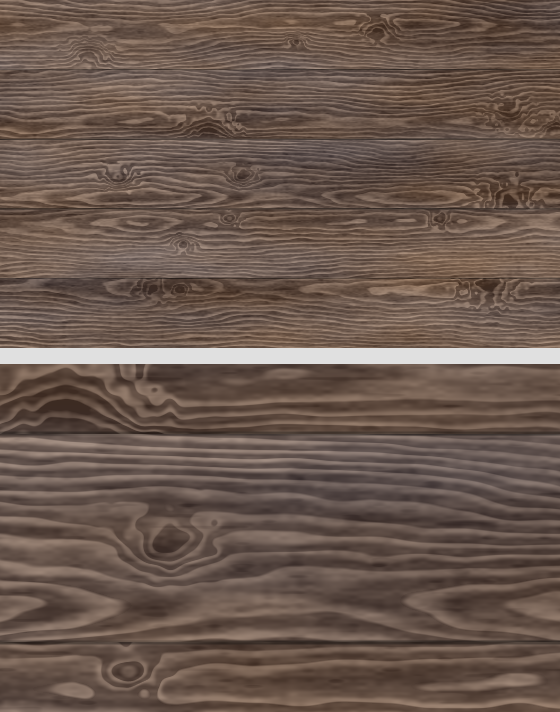
Top, the full canvas; bottom, a detail of the centre.
Write a WebGL 2 fragment shader that draws this texture.

```glsl
#version 300 es
precision highp float;
// Brown oak planks with cathedral grain, knots, fine fibres and thin seams.

uniform vec2 u_resolution;
out vec4 fragColor;

float hash(vec2 cell) {
  uvec2 q = uvec2(ivec2(cell)) * uvec2(1597u, 7919u);
  uint n = (q.x ^ (q.y << 7)) * 747796u + q.y;
  n = (n ^ (n >> 15)) * 739391u;
  n = (n ^ (n >> 13)) * 668265u;
  return float((n ^ (n >> 16)) & 65535u) / 65535.0;
}

float noise(vec2 p) {
  vec2 i = floor(p), f = fract(p);
  f = f * f * (3.0 - 2.0 * f);
  return mix(mix(hash(i), hash(i + vec2(1, 0)), f.x),
             mix(hash(i + vec2(0, 1)), hash(i + vec2(1, 1)), f.x), f.y);
}

float fbm(vec2 p) {
  float sum = 0.0, amp = 0.55;
  for (int i = 0; i < 3; i++) {
    sum += amp * noise(p);
    p = p * 2.1 + 17.3;
    amp *= 0.5;
  }
  return sum;
}

// Height of the heartwood line inside each plank, from the bottom plank up
const float HEART[5] = float[5](0.84, 0.83, 0.17, 0.22, 0.66);

void main() {
  vec2 p = gl_FragCoord.xy / u_resolution.y;
  float plank = clamp(floor(p.y * 5.0), 0.0, 4.0);
  float v = p.y * 5.0 - plank;
  float s = v - HEART[int(plank)];
  vec2 g = p + plank * vec2(7.3, 3.1);

  // Growth rings: steep at the sides, flat along the heart where loops form
  float rings = (14.0 + 4.0 * hash(vec2(plank, 91))) * sqrt(s * s + 0.012);
  rings += 4.2 * noise(g * vec2(2.6, 8.0) + 5.0);
  rings += 1.1 * noise(g * vec2(7.0, 24.0) + 31.0);
  rings += 0.45 * noise(g * vec2(24.0, 75.0) + 57.0);

  // Knots push the rings aside and darken the wood
  float knotShade = 0.0;
  for (int i = 0; i < 3; i++) {
    vec2 id = vec2(plank * 3.0 + float(i), 40);
    float size = 0.007 + 0.014 * pow(hash(id), 2.0);
    float offset = (hash(id + vec2(0, 1)) - 0.5) * (i == 0 ? 0.2 : 0.9);
    float row = clamp(HEART[int(plank)] + offset, 0.15, 0.85);
    vec2 centre = vec2(1.61 * hash(id + vec2(0, 2)), (plank + row) / 5.0);
    vec2 q = (p - centre) / (size * vec2(1.45, 1.0));
    float d = length(q) * (0.75 + 0.5 * noise(p * 70.0 + id));
    rings += 3.2 * exp(-d * d * 0.22);
    knotShade += exp(-d * d * 0.8) * (0.55 + 0.45 * noise(p * 160.0));
  }

  // Each ring brightens slowly, then ends in a sharp dark edge
  float w = fwidth(rings);
  float t = fract(rings);
  float pale = smoothstep(0.3, 0.78, t)
             * (1.0 - smoothstep(1.0 - clamp(w, 0.15, 0.6), 1.0, t));
  pale = mix(pale, 0.4, smoothstep(0.45, 1.0, w));
  float strength = 0.3 + 0.3 * noise(g * vec2(3.0, 14.0) + 83.0)
                 + 0.12 * hash(vec2(floor(rings) + 60.0, plank));

  // Fine fibres, short pores and broad tone
  float fibre = noise(g * vec2(28.0, 230.0)) - 0.5;
  float streak = noise(g * vec2(5.0, 120.0) + 11.0) - 0.5;
  float speck = noise(g * vec2(120.0, 300.0) + 23.0) - 0.5;
  float pore = smoothstep(0.72, 0.95, noise(g * vec2(38.0, 190.0) + 67.0));
  float tone = fbm(g * vec2(1.7, 11.0) + 41.0) - 0.48;
  float heart = exp(-s * s * 28.0);

  float level = 0.53 + strength * (pale - 0.4) * 1.05
              + 0.26 * fibre + 0.2 * streak + 0.17 * speck
              + 0.75 * tone - 0.12 * heart - 0.16 * pore - 0.5 * knotShade;
  level = clamp(level, -0.12, 1.15);

  vec3 colour = mix(vec3(0.27, 0.205, 0.175), vec3(0.60, 0.51, 0.45), level);
  float warm = fbm(g * vec2(2.2, 9.0) + 71.0) - 0.47 + 0.1 * heart;
  colour += vec3(0.04, 0.0, -0.05) * warm * 1.6;

  // Thin uneven seams between planks
  float edge = abs(p.y - round(p.y * 5.0) / 5.0);
  float seam = 1.0 - smoothstep(0.0007, 0.0032, edge);
  seam *= step(0.1, p.y) * step(p.y, 0.9);
  colour *= 1.0 - seam * (0.25 + 0.3 * noise(vec2(p.x * 6.0, plank)));

  fragColor = vec4(colour, 1.0);
}
```
